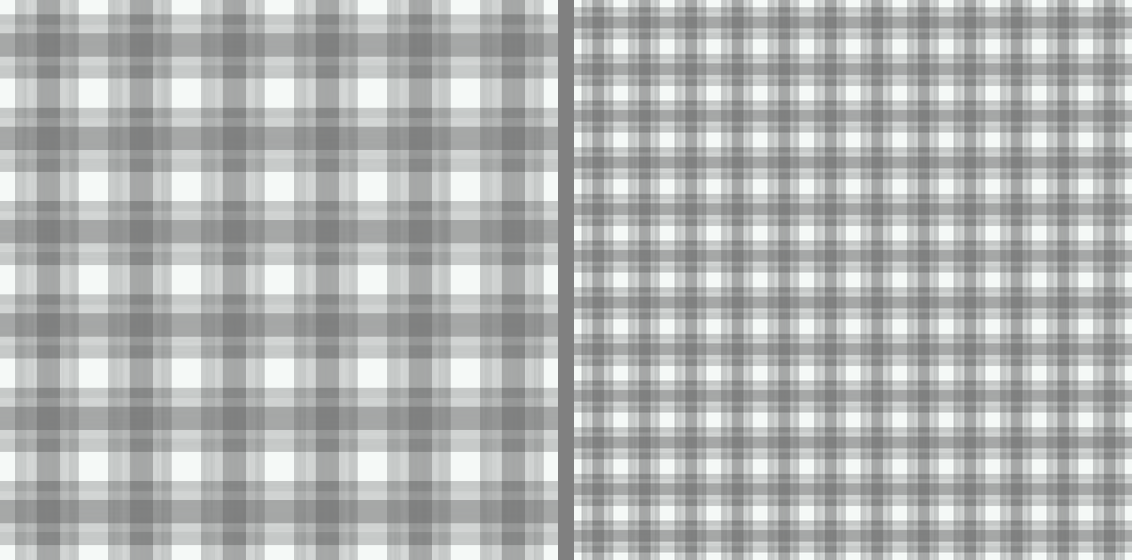
Left: one tile. Right: repeated 2 by 2.
Write a WebGL 1 fragment shader that draws this pattern.

```glsl
precision highp float;
// Woven grey plaid, six repeats across and six down.
// Translucent warp bands are laid over a pale ground, then weft bands over
// those, with faint wrapping thread streaks and uneven inner stripe widths.

uniform vec2 u_resolution;

const float REPEATS = 6.0;

float hash(vec2 p) {
  return fract(sin(dot(p, vec2(127.1, 311.7))) * 43758.5453);
}

// Value noise on the unit canvas; whole cell counts make it wrap.
float wrapNoise(vec2 uv, vec2 cells, float seed) {
  vec2 p = uv * cells;
  vec2 i = floor(p);
  vec2 f = smoothstep(0.0, 1.0, p - i);
  vec2 a = mod(i, cells) + seed;
  vec2 b = mod(i + 1.0, cells) + seed;
  return mix(mix(hash(a), hash(vec2(b.x, a.y)), f.x),
             mix(hash(vec2(a.x, b.y)), hash(b), f.x), f.y);
}

float band(float t, float from, float to, float soft) {
  return smoothstep(from - soft, from + soft, t)
       - smoothstep(to - soft, to + soft, t);
}

// Coverage of (outer grey, pale inner, dark centre) within one repeat.
// outer: ends of the whole stripe group, inner: grey to pale, dark: centre.
vec3 stripes(float t, vec2 outer, vec2 inner, vec2 dark, float soft) {
  return vec3(
    band(t, outer.x, inner.x, soft) + band(t, inner.y, outer.y, soft),
    band(t, inner.x, dark.x, soft) + band(t, dark.y, inner.y, soft),
    band(t, dark.x, dark.y, soft));
}

// Lay translucent stripes over the cloth below.
vec3 overlay(vec3 cloth, vec3 cover) {
  float opacity = dot(cover, vec3(0.19, 0.25, 0.52));
  float dye = dot(cover, vec3(0.0, 0.10, 0.189));
  return cloth * (1.0 - opacity) + dye;
}

// Fine threads that fade in and out along their length.
float streaks(vec2 uv, vec2 threads, vec2 patches, float seed) {
  float thread = wrapNoise(uv, threads, seed) - 0.5;
  return thread * (0.3 + 0.7 * wrapNoise(uv, patches, seed + 5.0));
}

void main() {
  vec2 uv = gl_FragCoord.xy / u_resolution;
  uv.y = 1.0 - uv.y;
  vec2 cell = floor(uv * REPEATS);
  vec2 t = fract(uv * REPEATS);
  vec2 soft = max(vec2(0.006), 0.5 * REPEATS / u_resolution);

  // Inner warp stripes differ slightly from one repeat to the next.
  vec2 drift = vec2(hash(vec2(cell.x, 3.0)), hash(vec2(cell.x, 8.0))) - 0.5;
  vec3 warp = stripes(t.x, vec2(0.162, 0.846),
                      vec2(0.305, 0.735) + drift * 0.045,
                      vec2(0.395, 0.645), soft.x);
  vec3 weft = stripes(t.y, vec2(0.154, 0.841), vec2(0.264, 0.701),
                      vec2(0.357, 0.607), soft.y);

  vec3 cloth = overlay(vec3(0.960, 0.975, 0.970), warp);
  cloth = overlay(cloth, weft);

  // Thread wear shows most in the lighter stripes and not on bare ground.
  float warpWear = streaks(uv, vec2(240.0, 6.0), vec2(12.0, 9.0), 11.0);
  float weftWear = streaks(uv, vec2(6.0, 240.0), vec2(9.0, 12.0), 37.0);
  cloth += warpWear * dot(warp, vec3(0.045, 0.045, 0.016));
  cloth += weftWear * dot(weft, vec3(0.022, 0.030, 0.012));

  gl_FragColor = vec4(cloth, 1.0);
}
```
